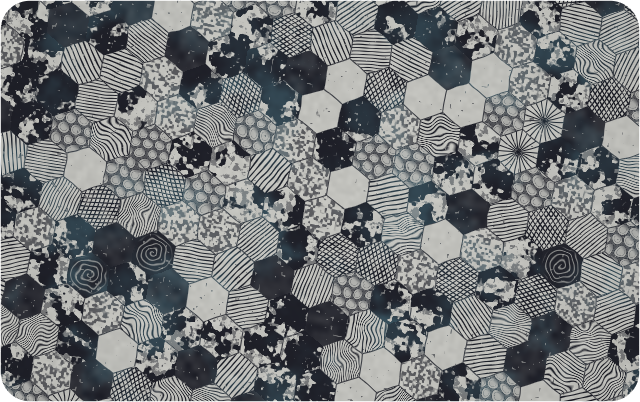
A Shadertoy shader for this pattern:

```glsl
const vec3 PAPER = vec3(0.77, 0.77, 0.75);
const vec3 NAVY = vec3(0.10, 0.105, 0.14);
const vec3 TEAL = vec3(0.20, 0.30, 0.35);

float hash(vec2 p) {
    vec3 q = fract(p.xyx * 0.1031);
    q += dot(q, q.yzx + 33.33);
    return fract((q.x + q.y) * q.z);
}

float noise(vec2 p) {
    vec2 i = floor(p), f = fract(p);
    f = f * f * (3.0 - 2.0 * f);
    return mix(mix(hash(i), hash(i + vec2(1, 0)), f.x),
               mix(hash(i + vec2(0, 1)), hash(i + vec2(1, 1)), f.x), f.y);
}

float fbm(vec2 p) {
    float sum = 0.0, amp = 0.53;
    for (int i = 0; i < 4; i++) {
        sum += amp * noise(p);
        p = mat2(1.6, 1.2, -1.2, 1.6) * p + 7.3;
        amp *= 0.5;
    }
    return sum;
}

// Offset from the nearest centre of a unit hexagon lattice
vec2 hexOffset(vec2 p) {
    vec2 s = vec2(1.0, 1.7320508);
    vec2 a = mod(p, s) - 0.5 * s, b = mod(p + 0.5 * s, s) - 0.5 * s;
    return dot(a, a) < dot(b, b) ? a : b;
}

float hexEdge(vec2 p) {
    p = abs(p);
    return 0.5 - max(p.x, dot(p, vec2(0.5, 0.8660254)));
}

float stroke(float dist, float halfWidth, float px) {
    return clamp((halfWidth - abs(dist)) / px + 0.5, 0.0, 1.0);
}

float hatch(vec2 p, float angle, float pitch, float bend, float px) {
    float y = dot(p, vec2(cos(angle), sin(angle))) + bend * (noise(p * 3.0) - 0.5);
    float weight = pitch * (0.10 + 0.09 * noise(p * 6.0 + 3.0));
    return stroke((fract(y / pitch) - 0.5) * pitch, weight, px);
}

// Packed round cells with dark gaps, rims and one-sided shading
float bubbles(vec2 p, float px) {
    float scale = 3.3;
    vec2 q = p * scale + 0.35 * vec2(noise(p * 3.0), noise(p * 3.0 + 19.0));
    vec2 c = hexOffset(q);
    float r = length(c), aa = px * scale;
    float radius = 0.42 + 0.08 * hash(round((q - c) * 4.0));
    float shade = 0.12 + 0.45 * smoothstep(0.05, 0.5, dot(c, vec2(0.6, -0.8)));
    shade = mix(shade, 0.68, smoothstep(radius - aa, radius + aa, r));
    shade = max(shade, 0.85 * stroke(r - radius, 0.04, aa));
    return max(shade, 0.5 * stroke(r - radius * 0.6, 0.025, aa));
}

float splatter(vec2 p, float level) {
    float blot = fbm(p * 2.7) + 0.32 * (noise(p * 11.0) - 0.5) + level;
    float wash = 0.45 * smoothstep(0.5, 0.65, fbm(p * 9.0 + 31.0));
    return mix(wash, 0.97, smoothstep(0.46, 0.54, blot));
}

// Amount of ink in one tile; kind in 0..1 selects the motif
float motif(float kind, vec2 p, vec2 local, vec2 id, float px) {
    float variation = hash(id + 41.7), angle = 6.2831853 * hash(id + 83.1);
    float pitch = mix(0.075, 0.115, variation);
    if (kind < 0.06) return 0.02;
    if (kind < 0.16) return 0.98 - 0.14 * noise(p * 5.0);
    if (kind < 0.40) return splatter(p + id * 3.7, mix(-0.07, 0.13, variation));
    if (kind < 0.55) return hatch(p, angle, pitch, 0.04, px);
    if (kind < 0.69) return hatch(p, angle, pitch * 0.85, 0.30, px);
    if (kind < 0.77) return max(hatch(p, angle, 0.10, 0.04, px),
                                hatch(p, angle + 1.2, 0.10, 0.04, px));
    if (kind < 0.87) return 0.62 * smoothstep(0.38, 0.72, noise(p * 17.0 + id));
    if (kind < 0.97) return bubbles(p, px);
    float r = length(local), turn = atan(local.y, local.x) / 6.2831853;
    if (kind < 0.985) {
        float spoke = (fract(turn * 22.0) - 0.5) * r * 0.285;
        return max(stroke(spoke, 0.012, px), 1.0 - smoothstep(0.03, 0.07, r));
    }
    float swirl = fract(r * 9.0 + turn + noise(p * 5.0)) - 0.5;
    return 0.95 - 0.6 * stroke(swirl / 9.0, 0.015, px) * smoothstep(0.5, 0.4, r);
}

void mainImage(out vec4 fragColor, in vec2 fragCoord) {
    vec2 uv = (fragCoord - 0.5 * iResolution.xy) / iResolution.y;
    float px = 9.9 / iResolution.y;

    // Tilted lattice, straightened into unit hexagons
    mat2 tilt = mat2(0.0987, -0.0201, 0.0355, -0.0947);
    vec2 p = mat2(1.0, 0.0, 0.5, 0.8660254) * inverse(tilt) * (uv - vec2(-0.126, 0.074));
    vec2 wobble = 0.035 * (vec2(noise(p * 4.0), noise(p * 4.0 + 57.0)) - 0.5);
    vec2 local = hexOffset(p + wobble);
    vec2 id = round((p + wobble - local) * vec2(2.0, 1.1547005)) + 60.0;

    float ink = motif(hash(id), p, local, id, px);
    ink = max(ink, 0.8 * stroke(hexEdge(local), 0.014, px));

    // Worn print: pale flecks in the ink and dust on the paper
    float speck = noise(p * 14.0 + 91.0);
    ink *= 1.0 - 0.5 * smoothstep(0.86, 0.96, speck);
    ink = max(ink, 0.55 * smoothstep(0.90, 0.98, noise(p * 13.0 + 13.0)));

    float blue = smoothstep(0.42, 0.75, fbm(p * 0.9 + 5.0)) * (0.3 + 0.7 * hash(id + 9.0));
    vec3 color = mix(PAPER, mix(NAVY, TEAL, blue), ink);
    color *= 1.0 + 0.06 * (noise(p * 8.0) - 0.5) - 0.06 * dot(uv, uv);

    // Rounded sheet on white
    vec2 halfSize = 0.5 * iResolution.xy / iResolution.y - 0.002;
    float corner = 0.072;
    float sheet = length(max(abs(uv) - halfSize + corner, 0.0)) - corner;
    color = mix(color, vec3(1.0), clamp(sheet * iResolution.y + 0.5, 0.0, 1.0));
    fragColor = vec4(color, 1.0);
}
```
